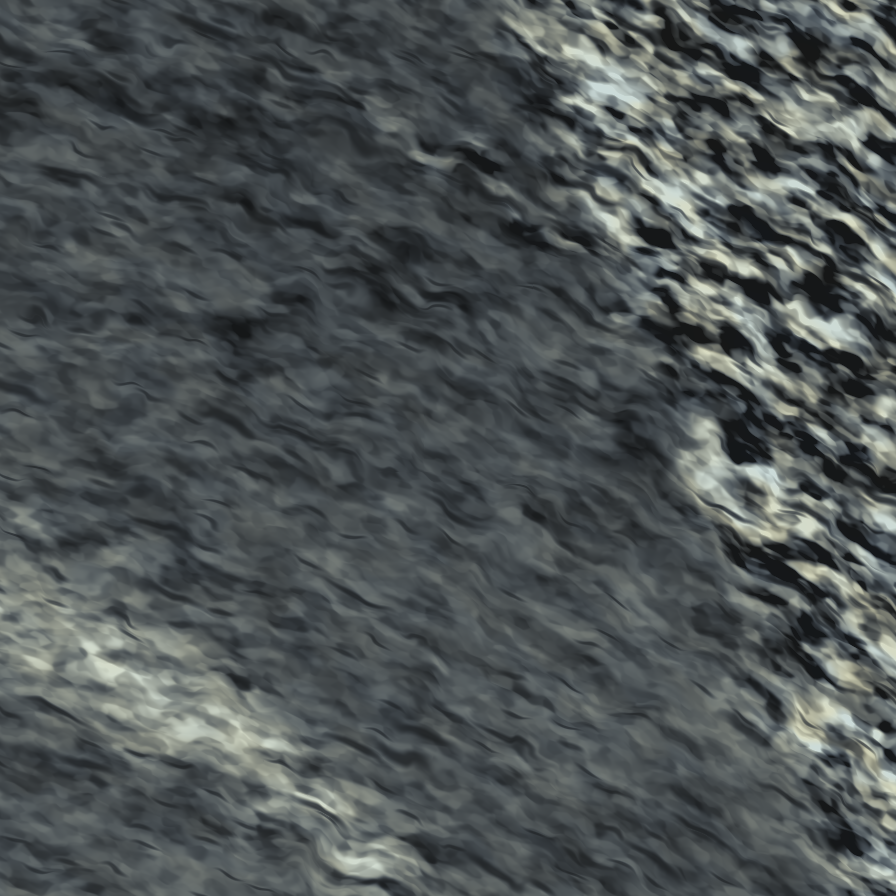
Write a Shadertoy shader that draws this texture.

```glsl
// Weathered slate: soft grey rock with slanting flakes, dark cracks and two
// sunlit bands. Stretched soft cellular noise gives the flakes, scattered
// tapered ellipses give the cracks, and broad masks place the light.

const vec3 COOL_TINT = vec3(0.91, 1.0, 1.06);
const vec3 WARM_TINT = vec3(0.96, 1.0, 0.93);
const float SLATE_TONE = 0.305;
const float CRACK_TONE = 0.13;

vec2 hash2(vec2 p) {
    vec3 q = fract(p.xyx * vec3(0.1031, 0.1030, 0.0973));
    q += dot(q, q.yzx + 33.33);
    return fract((q.xx + q.yz) * q.zy);
}

// Cellular noise whose random cell tones melt into each other, -0.5 to 0.5
float softCells(vec2 p, float sharpness) {
    vec2 cell = floor(p), local = p - cell;
    float total = 0.0, weights = 0.0;
    for (int y = -1; y <= 1; y++)
    for (int x = -1; x <= 1; x++) {
        vec2 offset = vec2(x, y);
        vec2 seed = hash2(cell + offset + 50.0);
        vec2 toSeed = offset + seed - local;
        float weight = exp(-sharpness * dot(toSeed, toSeed));
        total += weight * fract(seed.x * 7.3 + seed.y * 13.7);
        weights += weight;
    }
    return total / weights - 0.5;
}

// Sparse tapered slits, one at most in each cell
float cracks(vec2 p, float density) {
    vec2 cell = floor(p), local = p - cell;
    float slit = 0.0;
    for (int y = -1; y <= 1; y++)
    for (int x = -1; x <= 1; x++) {
        vec2 offset = vec2(x, y);
        vec2 seed = hash2(cell + offset + 90.0);
        vec2 d = local - offset - seed;
        float present = step(fract(seed.x * 9.1 + seed.y * 17.3), density);
        float reach = length(vec2(d.x, d.y * mix(1.6, 3.2, seed.x)));
        slit = max(slit, present * smoothstep(0.5, 0.12, reach));
    }
    return slit;
}

// Layered flakes stretched along the grain
float flakes(vec2 grain) {
    float coarse = softCells(grain * vec2(17.0, 52.0), 9.0);
    float medium = softCells(grain * vec2(36.0, 92.0) + 7.0, 8.0);
    float fine = softCells(grain * vec2(75.0, 150.0) + 19.0, 6.0);
    return 0.75 * coarse + 0.6 * medium + 0.35 * fine;
}

// Soft elongated spot, slanted by the given slope
float patchMask(vec2 p, vec2 center, vec2 size, float slope) {
    vec2 d = p - center;
    d.y -= slope * d.x;
    d /= size;
    return exp(-dot(d, d));
}

void mainImage(out vec4 fragColor, in vec2 fragCoord) {
    vec2 uv = fragCoord / iResolution.xy;

    // Curved grain coordinates: steeper toward the right
    vec2 grain = vec2(uv.x - 0.45 * uv.y,
                      uv.y + 0.34 * uv.x + 0.17 * uv.x * uv.x);
    float broad = softCells(grain * vec2(4.0, 9.0) + 3.0, 4.0);
    float ripple = softCells(uv * 19.0, 4.0);
    float wobble = softCells(uv * 42.0 + 11.0, 4.0);
    grain.y += 0.016 * ripple + 0.008 * wobble;
    vec2 warped = uv + vec2(0.09, 0.06) * broad + 0.06 * ripple;

    // Sunlit bands and the shaded corner
    float edge = 0.57 + 0.38 * (1.0 - uv.y);
    float rightBand = smoothstep(-0.06, 0.09, warped.x - edge);
    float ridge = patchMask(warped, vec2(0.58, 0.77), vec2(0.15, 0.022), -0.72);
    float lowerCurve = 0.33 - 0.25 * uv.x - 1.15 * uv.x * uv.x;
    float lowerBand = exp(-pow((warped.y - lowerCurve) / 0.075, 2.0));
    lowerBand *= 1.0 - smoothstep(0.45, 0.6, uv.x);
    float corner = smoothstep(1.73, 1.9, warped.x + warped.y);
    float rough = max(rightBand, 0.7 * ridge);

    // Broad shadows and the brightest ledge
    float shadow = patchMask(warped, vec2(0.62, 0.73), vec2(0.12, 0.025), -0.5)
                 + patchMask(warped, vec2(0.70, 0.47), vec2(0.07, 0.025), -0.5)
                 + patchMask(warped, vec2(0.85, 0.40), vec2(0.06, 0.025), -0.5)
                 + patchMask(warped, vec2(0.28, 0.64), vec2(0.04, 0.03), 0.0)
                 + patchMask(warped, vec2(0.15, 0.13), vec2(0.08, 0.02), -0.4);
    float ledge = patchMask(warped, vec2(0.82, 0.45), vec2(0.07, 0.025), -0.5);

    // Tone from flakes, light and shadow
    float flake = flakes(grain);
    float tone = SLATE_TONE + 0.09 * broad + 0.04 * ripple;
    tone -= 0.045 * smoothstep(0.45, 0.9, uv.y) * (1.0 - rough);
    tone += flake * (0.22 + 0.72 * rough + 0.36 * lowerBand);
    tone += 0.10 * rough + 0.21 * lowerBand + 0.24 * ledge - 0.16 * corner;
    tone -= 0.10 * min(shadow, 1.0);

    // Long and short dark cracks
    vec2 crackGrain = grain + vec2(0.0, 0.006 * wobble);
    float slit = max(cracks(crackGrain * vec2(8.0, 27.0), 0.17),
                     0.8 * cracks(crackGrain * vec2(20.0, 55.0) + 31.0, 0.15));
    tone = mix(tone, min(tone, CRACK_TONE), 0.8 * slit);
    tone = clamp(tone, 0.09, 0.86);

    // Cool darks, warm lights, with faint blue and ochre drift
    vec3 color = tone * mix(COOL_TINT, WARM_TINT, smoothstep(0.18, 0.65, tone));
    float drift = softCells(grain * vec2(24.0, 50.0) + 63.0, 5.0);
    color += vec3(0.05, 0.0, -0.09) * drift * tone * (0.5 + rough);
    fragColor = vec4(color, 1.0);
}
```
